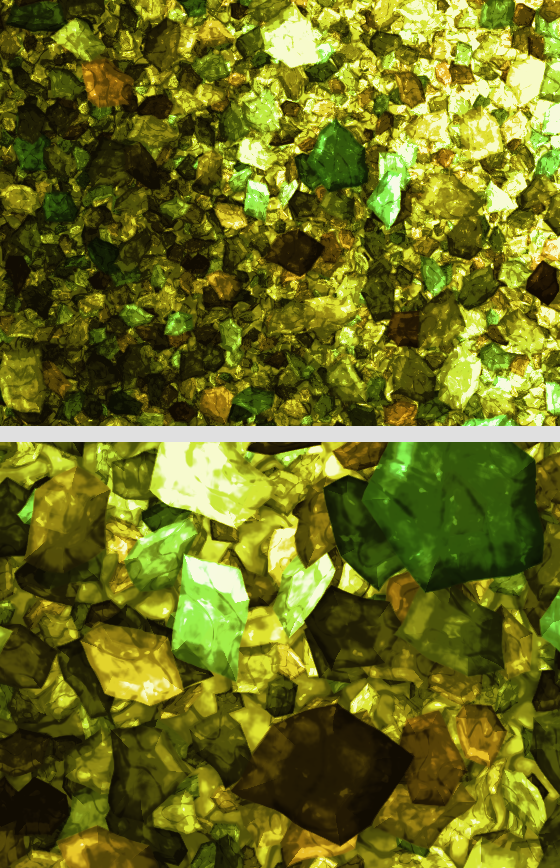
Top, the full canvas; bottom, a detail of the centre.
Give the GLSL for this texture, as a Shadertoy shader.

```glsl
const float TAU = 6.2831853;
const int SIDES = 6;

const vec3 BLACK = vec3(0.05, 0.04, 0.01);
const vec3 SHADE = vec3(0.13, 0.12, 0.02);
const vec3 OLIVE = vec3(0.32, 0.32, 0.04);
const vec3 AMBER = vec3(0.58, 0.54, 0.08);
const vec3 LEMON = vec3(0.87, 0.89, 0.19);
const vec3 PALE  = vec3(0.97, 0.98, 0.78);
const vec3 GREEN_TINT = vec3(0.55, 1.08, 1.1);
const vec3 BROWN_TINT = vec3(1.08, 0.70, 0.60);

vec2 hash2(vec2 p) {
    vec3 q = fract(p.xyx * vec3(0.1031, 0.1030, 0.0973));
    q += dot(q, q.yzx + 33.33);
    return fract((q.xx + q.yz) * q.zy);
}

vec2 direction(float angle) {
    return vec2(cos(angle), sin(angle));
}

float cornerSlope(vec2 cell, vec2 offset) {
    return dot(direction(TAU * hash2(cell).x), offset);
}

// Gradient noise, roughly -0.7 to 0.7
float noise(vec2 p) {
    vec2 i = floor(p), f = fract(p);
    vec2 u = f * f * f * (f * (f * 6.0 - 15.0) + 10.0);
    vec2 e = vec2(0.0, 1.0);
    float low  = mix(cornerSlope(i, f), cornerSlope(i + e.yx, f - e.yx), u.x);
    float high = mix(cornerSlope(i + e, f - e), cornerSlope(i + 1.0, f - 1.0), u.x);
    return mix(low, high, u.y);
}

float fbm(vec2 p) {
    return noise(p) + 0.55 * noise(p * 2.1 + 7.3) + 0.3 * noise(p * 4.3 + 3.1);
}

// Thin winding lines where the noise changes sign
float cracks(vec2 p, float width) {
    return 1.0 - smoothstep(0.0, width, abs(noise(p)));
}

// Irregular convex polygon: x = signed distance, yz = normal of nearest side
vec3 polygon(vec2 p, float radius, vec2 seed) {
    vec3 nearest = vec3(-10.0, 0.0, 0.0);
    for (int i = 0; i < SIDES; i++) {
        vec2 rnd = hash2(seed + float(i) * 17.3);
        vec2 normal = direction((float(i) + 0.7 * (rnd.x - 0.5)) * TAU / float(SIDES));
        float d = dot(p, normal) - radius * mix(0.65, 1.0, rnd.y);
        if (d > nearest.x) nearest = vec3(d, normal);
    }
    return nearest;
}

// Lays one size of shard over glass, which holds tone and hue
vec2 scatterShards(vec2 glass, vec2 p, float size, float presence,
                   float lamp, float contrast, float hueRange, float seed) {
    vec2 g = p / size + seed;
    float blur = 1.3 / (iResolution.y * size);
    for (int y = -1; y <= 1; y++)
    for (int x = -1; x <= 1; x++) {
        vec2 cell = floor(g) + vec2(x, y);
        vec2 kind = hash2(cell + seed);
        if (kind.x > presence) continue;
        vec2 shape = hash2(cell + seed + 51.7);
        vec2 body = hash2(cell + seed + 93.1);
        vec2 q = g - cell - 0.15 - 0.7 * hash2(cell + seed + 23.9);
        vec2 axis = direction(TAU * shape.x);
        q = vec2(dot(q, axis), dot(q, vec2(-axis.y, axis.x)));
        q *= vec2(mix(0.75, 1.0, shape.y), mix(1.4, 1.0, kind.y));
        vec3 side = polygon(q, mix(0.38, 0.54, body.y), cell + seed);
        float cover = 1.0 - smoothstep(-blur, blur, side.x);
        float contact = 0.08 * (1.0 - smoothstep(0.0, 0.1, side.x));
        glass.x -= contact * (1.0 - cover);
        if (cover <= 0.0) continue;

        // Body, bevelled facets and dark refracting rim
        float spread = 2.0 * kind.y - 1.0;
        float hue = hueRange * spread * abs(spread);
        hue = kind.x < 0.5 * presence ? -hue : hue;
        float tone = lamp + contrast * (body.x - 0.45) + 0.28 * min(hue, 0.0);
        float bevel = smoothstep(-0.17, -0.13, side.x);
        float rim = smoothstep(-0.09, -0.01, side.x);
        tone += 0.21 * fbm(q * 4.5 + cell * 3.7);
        tone -= 0.12 * cracks(q * 3.0 + cell * 5.1, 0.08);
        tone += 0.20 * bevel * dot(side.yz, direction(TAU * body.y));
        tone -= 0.24 * rim * mix(0.4, 1.0, shape.y);
        glass = mix(glass, vec2(tone, hue), cover * 0.88);
    }
    return glass;
}

vec3 toneRamp(float t) {
    vec3 c = mix(BLACK, SHADE, smoothstep(-0.05, 0.13, t));
    c = mix(c, OLIVE, smoothstep(0.15, 0.37, t));
    c = mix(c, AMBER, smoothstep(0.41, 0.61, t));
    c = mix(c, LEMON, smoothstep(0.63, 0.82, t));
    return mix(c, PALE, smoothstep(0.90, 1.08, t));
}

vec3 glassColour(float tone, float hue) {
    vec3 tint = mix(vec3(1.0), GREEN_TINT, clamp(hue, 0.0, 1.0));
    tint = mix(tint, BROWN_TINT, clamp(-hue, 0.0, 1.0));
    tint = mix(tint, vec3(1.0), smoothstep(0.9, 1.1, tone));
    float aqua = 0.14 * max(hue, 0.0) * smoothstep(0.5, 0.9, tone);
    return toneRamp(tone) * tint + vec3(0.0, 0.0, aqua);
}

void mainImage(out vec4 fragColor, in vec2 fragCoord) {
    vec2 uv = fragCoord / iResolution.xy;
    vec2 p = fragCoord / iResolution.y;

    // Backlight, strongest at the upper right
    vec2 corner = uv - vec2(0.93, 0.98);
    float lamp = mix(0.30, 0.76, smoothstep(0.15, 0.95, 0.75 * uv.x + 0.3 * uv.y));
    lamp += 0.16 * exp(-7.0 * dot(corner, corner)) + 0.20 * noise(p * 4.0 + 2.0);
    float moss = 0.4 * max(noise(p * 4.0 + 9.0), 0.0);

    // Rough the outlines, then pile the shards from fine to large
    p += 0.006 * vec2(noise(p * 28.0), noise(p * 28.0 + 40.0));
    float crushed = 0.35 * fbm(p * 24.0) - 0.25 * cracks(p * 26.0, 0.12);
    vec2 glass = vec2(lamp + 0.22 + crushed, 0.0);
    glass = scatterShards(glass, p, 0.032, 1.00, lamp + 0.10, 0.70, 0.40, 11.0);
    glass = scatterShards(glass, p, 0.046, 0.90, lamp + 0.08, 0.75, 0.60, 29.0);
    glass = scatterShards(glass, p, 0.066, 0.75, lamp + 0.06, 0.75, 0.75, 37.0);
    glass = scatterShards(glass, p, 0.095, 0.55, lamp + 0.05, 0.80, 0.95, 71.0);
    glass = scatterShards(glass, p, 0.145, 0.45, lamp + 0.02, 0.85, 1.00, 113.0);

    // Fine grain, scattered glints and a film-like contrast curve
    float grain = fbm(p * 75.0);
    glass.x += 0.10 * grain + 0.30 * lamp * smoothstep(0.35, 0.75, grain);
    float tone = max(glass.x, 0.0);
    tone *= 0.57 + 0.43 * tone;
    fragColor = vec4(clamp(glassColour(tone, glass.y + moss), 0.0, 1.0), 1.0);
}
```
